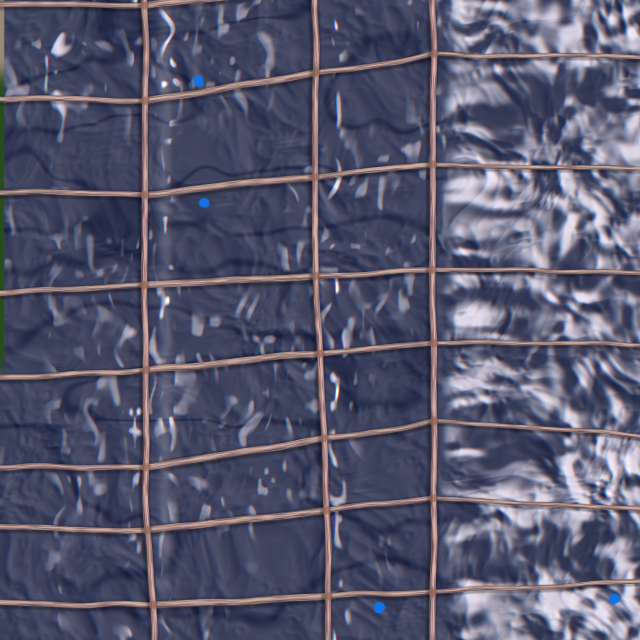
Give the GLSL for this texture, as a WebGL 2 fragment shader.

```glsl
#version 300 es
precision highp float;
// Crinkled navy foil tied down by a net of cords: three uprights and eight
// sagging rows. Warped noise gives the wrinkles and glints, with a bright,
// crumpled panel on the right; cords are distance bands placed by loops.
uniform vec2 u_resolution;
out vec4 fragColor;

float hash(vec2 p) {
  return fract(sin(dot(p, vec2(127.1, 311.7))) * 43758.5453);
}

float noise(vec2 p) {
  vec2 i = floor(p), f = fract(p);
  f = f * f * (3.0 - 2.0 * f);
  return mix(mix(hash(i), hash(i + vec2(1, 0)), f.x),
             mix(hash(i + vec2(0, 1)), hash(i + vec2(1, 1)), f.x), f.y);
}

// Height of the folded foil: sharp creases at several scales
float crumple(vec2 p) {
  float height = 0.0, amp = 0.5;
  p = p * 19.0 + 1.4 * vec2(noise(p * 11.0), noise(p * 11.0 + 40.0));
  for (int i = 0; i < 3; i++) {
    height += amp * abs(2.0 * noise(p) - 1.0);
    p = mat2(1.6, 1.2, -1.2, 1.6) * p + 5.3;
    amp *= 0.5;
  }
  return height;
}

float band(float x, float center, float width) {
  float t = (x - center) / width;
  return exp(-t * t);
}

// Light returned by the foil, from 0 (navy) to 1 (white)
float sheen(vec2 p) {
  vec2 tilt = vec2(0.0028, 0.0018);
  float relief = crumple(p + tilt) - crumple(p - tilt);
  vec2 w = p + 0.03 * (vec2(noise(p * 22.0), noise(p * 22.0 + 7.0)) - 0.5);

  // Dark panels: short upright glints, gathered along the seams
  float seams = band(p.x, 0.213, 0.012) + band(p.x, 0.262, 0.012)
              + band(p.x, 0.528, 0.011) + 0.6 * band(p.x, 0.09, 0.016);
  float scatter = smoothstep(0.42, 0.75, noise(p * vec2(15.0, 8.0) + 3.0));
  float glint = smoothstep(0.62, 0.92, noise(w * vec2(105.0, 44.0)));
  float dark = 0.05 + 0.5 * relief + glint * (0.45 * scatter + 0.65 * seams);
  dark += 0.17 * band(p.x, 0.257, 0.011) * smoothstep(0.02, 0.1, p.y);
  dark -= 0.12 * smoothstep(0.86, 1.0, 1.0 - abs(2.0 * noise(w * vec2(5.0, 13.0)) - 1.0));

  // Bright panel: level streaks near its edge, crumpled patches beyond
  float streak = mix(noise(w * vec2(19.0, 68.0)), noise(w * vec2(62.0, 50.0)),
                     smoothstep(0.76, 0.88, p.x));
  float cloud = 0.6 * noise(w * vec2(11.0, 13.0) + 9.0) + 0.4 * noise(w * 29.0);
  float bright = smoothstep(0.34, 0.78, 0.5 * streak + 0.5 * cloud + 0.55 * relief);
  bright = 0.9 * bright + 0.5 * relief;
  float panel = smoothstep(0.69, 0.718, p.x + 0.02 * (noise(p * 30.0) - 0.5));
  return clamp(mix(dark, bright, panel), -0.16, 1.1);
}

// Height of one row: level at the left, climbing, then slack at the right
float rowHeight(float i, float x) {
  float base = 0.992 - 0.134 * i - 0.035 * sin(0.449 * i) - 0.026 * band(i, 5.0, 0.6);
  float climb = 0.047 + 0.025 * cos(1.5 * (i - 0.9));
  float left = 0.004 - 0.022 * band(i, 3.5, 0.9);
  float right = -0.003 - 0.024 * band(i, 5.5, 0.9) + 0.018 * band(i, 7.0, 0.5);
  return base + left * clamp(1.0 - x / 0.228, 0.0, 1.0)
       + climb * clamp((x - 0.228) / 0.449, 0.0, 1.0)
       + right * max(x - 0.677, 0.0) / 0.323;
}

// Lay a twisted cord with a soft shadow on one side
void layCord(inout vec3 color, float d, float along, float halfWidth, vec3 tint) {
  float px = 0.75 / u_resolution.y;
  float shadow = 1.0 - smoothstep(halfWidth, halfWidth * 2.4, abs(d + 0.002));
  color *= 1.0 - 0.3 * shadow;
  float lit = 1.0 - 0.75 * abs(d / halfWidth - 0.2);
  float fibre = noise(vec2(along * 55.0, d * 650.0)) - 0.5;
  vec3 cord = mix(vec3(0.38, 0.29, 0.33), tint, clamp(lit + 0.75 * fibre, 0.0, 1.1));
  color = mix(color, cord, 1.0 - smoothstep(halfWidth - px, halfWidth + px, abs(d)));
}

void main() {
  vec2 p = gl_FragCoord.xy / u_resolution;

  // Foil, with a slight colour fringe on each glint
  vec2 fringe = vec2(0.0011, 0.0004);
  vec3 light = vec3(sheen(p - fringe), sheen(p), sheen(p + fringe));
  vec3 color = mix(vec3(0.21, 0.23, 0.34), vec3(0.93, 0.9, 0.96), light);

  // Bare ground along the left edge
  vec3 ground = mix(vec3(0.16, 0.3, 0.12), vec3(0.6, 0.54, 0.47), smoothstep(0.86, 0.91, p.y));
  float bare = smoothstep(0.4, 0.45, p.y) * (1.0 - smoothstep(0.005, 0.008, p.x));
  color = mix(color, ground, bare);

  // Blue pegs, an upper and a lower pair
  for (int i = 0; i < 2; i++) {
    vec2 upper = vec2(0.31, 0.874) + float(i) * vec2(0.008, -0.19);
    vec2 lower = vec2(0.592, 0.051) + float(i) * vec2(0.368, 0.013);
    float d = min(length(p - upper), length(p - lower)) + 0.004 * (noise(p * 160.0) - 0.5);
    color = mix(color, vec3(0.07, 0.45, 0.9), 1.0 - smoothstep(0.0065, 0.0095, d));
  }

  // Rows first, then uprights, then knots where they cross
  float sag = 1.0 - smoothstep(0.0, 0.22, p.y);
  vec3 posts = vec3(0.227 + 0.016 * sag, 0.514 - 0.021 * smoothstep(0.0, 0.7, p.y), 0.677);
  posts += 0.004 * (noise(vec2(p.y * 13.0, 2.0)) - 0.5);
  vec3 offset = p.x - posts;
  float nearest = min(abs(offset.x), min(abs(offset.y), abs(offset.z)));
  float knot = 1.0;
  for (int i = 0; i < 8; i++) {
    float row = float(i);
    float d = p.y - rowHeight(row, p.x) - 0.005 * (noise(vec2(p.x * 16.0, row * 3.0)) - 0.5);
    float halfWidth = p.x > posts.z ? 0.0034 : p.x > posts.x && p.x < posts.y ? 0.0054 : 0.0043;
    layCord(color, d, p.x + row, halfWidth, vec3(0.76, 0.64, 0.59));
    knot = min(knot, length(vec2(nearest, d)));
  }
  for (int i = 0; i < 3; i++)
    layCord(color, offset[i], p.y + float(i) * 2.0, 0.0048, vec3(0.82, 0.65, 0.62));
  color = mix(color, vec3(0.56, 0.39, 0.32), 0.7 * (1.0 - smoothstep(0.004, 0.009, knot)));

  fragColor = vec4(color, 1.0);
}
```
